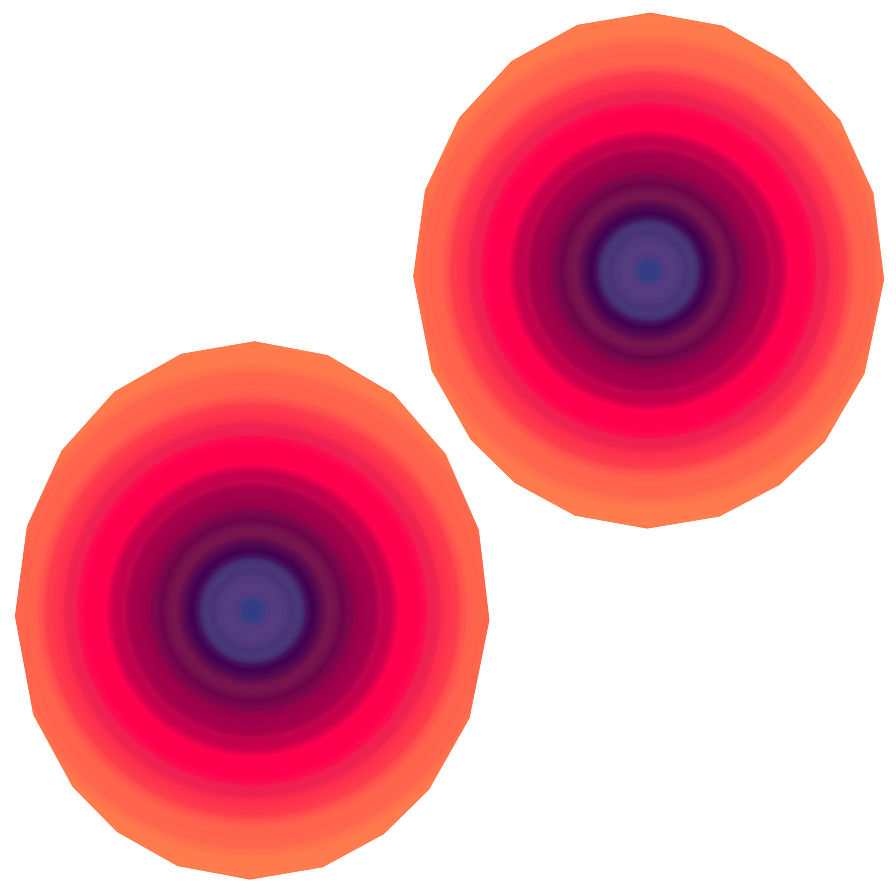
Write a WebGL 2 fragment shader that draws this background.

```glsl
#version 300 es
precision highp float;

uniform vec2 u_resolution;
out vec4 outColor;

const float TAU = 6.2831853;
const int SIDES = 20;

float hash(float n) {
    return fract(sin(n * 127.1) * 43758.5453);
}

float valueNoise(float x) {
    float cell = floor(x);
    float f = fract(x);
    return mix(hash(cell), hash(cell + 1.0), f * f * (3.0 - 2.0 * f));
}

// Corner of the oval outline, clockwise from the top, lower sides pulled down
vec2 corner(int index, vec2 radii, float tilt) {
    float angle = float(index) * TAU / float(SIDES);
    if (angle > 0.5 * TAU) angle -= TAU;
    float offset = (abs(angle) - 2.05) / 0.42;
    angle += sign(angle) * 0.105 * exp(-offset * offset);
    vec2 q = radii * vec2(sin(angle), cos(angle));
    float c = cos(tilt);
    float s = sin(tilt);
    return vec2(c * q.x + s * q.y, c * q.y - s * q.x);
}

// Signed distance to the convex outline, as the farthest half plane
float outlineDistance(vec2 p, vec2 radii, float tilt) {
    float d = -1.0;
    vec2 a = corner(0, radii, tilt);
    for (int i = 1; i <= SIDES; i++) {
        vec2 b = corner(i, radii, tilt);
        vec2 edge = b - a;
        d = max(d, dot(p - a, normalize(vec2(-edge.y, edge.x))));
        a = b;
    }
    return d;
}

// Concentric colours, r runs from 0 at the core to 1 at the rim
vec3 ringColor(float r) {
    vec3 color = vec3(0.22, 0.25, 0.52);
    color = mix(color, vec3(0.34, 0.24, 0.50), smoothstep(0.035, 0.065, r));
    color = mix(color, vec3(0.28, 0.21, 0.46), smoothstep(0.10, 0.17, r));
    color = mix(color, vec3(0.28, 0.03, 0.32), smoothstep(0.175, 0.22, r));
    color = mix(color, vec3(0.46, 0.07, 0.30), smoothstep(0.22, 0.29, r));
    color = mix(color, vec3(0.44, 0.02, 0.29), smoothstep(0.31, 0.34, r));
    color = mix(color, vec3(0.63, 0.00, 0.29), smoothstep(0.34, 0.41, r));
    color = mix(color, vec3(0.79, 0.00, 0.30), smoothstep(0.42, 0.51, r));
    color = mix(color, vec3(1.00, 0.00, 0.30), smoothstep(0.505, 0.555, r));
    color = mix(color, vec3(0.93, 0.12, 0.31), smoothstep(0.62, 0.67, r));
    color = mix(color, vec3(1.00, 0.20, 0.30), smoothstep(0.68, 0.72, r));
    color = mix(color, vec3(1.00, 0.39, 0.30), smoothstep(0.72, 0.83, r));
    color = mix(color, vec3(1.00, 0.48, 0.30), smoothstep(0.84, 0.95, r));

    // Fine grooves
    float groove = valueNoise(r * 42.0) + 0.5 * valueNoise(r * 95.0) - 0.75;
    return clamp(color + vec3(0.035, 0.04, 0.01) * groove, 0.0, 1.0);
}

vec3 drawDisc(vec3 base, vec2 p, vec2 center, vec2 radii, float tilt, float pixel) {
    vec2 q = p - center;
    float d = outlineDistance(q, radii, tilt);
    float cover = 1.0 - smoothstep(-0.5 * pixel, 0.5 * pixel, d);
    return mix(base, ringColor(length(q) / radii.y), cover);
}

void main() {
    float pixel = 1.0 / min(u_resolution.x, u_resolution.y);
    vec2 p = (gl_FragCoord.xy - 0.5 * u_resolution) * pixel + 0.5;

    vec3 color = vec3(1.0);
    color = drawDisc(color, p, vec2(0.724, 0.698), vec2(0.263, 0.288), 0.006, pixel);
    color = drawDisc(color, p, vec2(0.2815, 0.3187), vec2(0.265, 0.3005), 0.008, pixel);
    outColor = vec4(color, 1.0);
}
```
